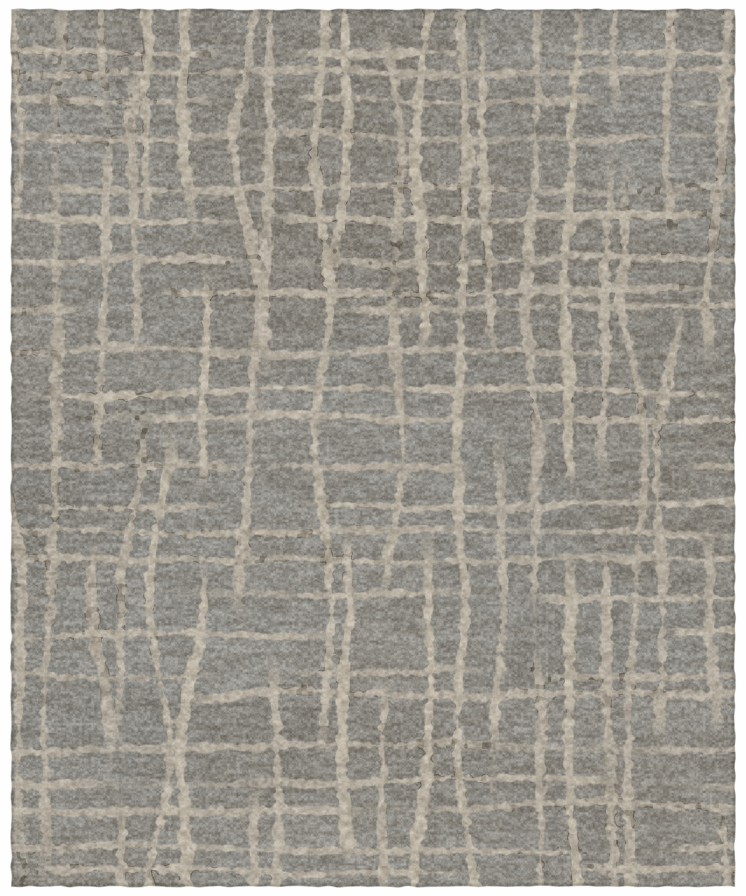
A WebGL 1 fragment shader for this texture:

```glsl
precision highp float;
// A grey woven rug on white, crossed by a crooked grid of raised cream lines.
// Each line is a jittered repeat bent by noise, with frayed edges and gaps;
// the ground is fine yarn grain plus horizontal streaks and soft tonal bands.
uniform vec2 u_resolution;

float hash(vec2 p) {
  return fract(sin(dot(p, vec2(12.9898, 78.233))) * 43758.5453);
}

float noise(vec2 p) {
  vec2 cell = floor(p);
  vec2 f = fract(p);
  f = f * f * (3.0 - 2.0 * f);
  return mix(mix(hash(cell), hash(cell + vec2(1.0, 0.0)), f.x),
             mix(hash(cell + vec2(0.0, 1.0)), hash(cell + vec2(1.0, 1.0)), f.x), f.y);
}

// Noise along one line, independent for every line id
float lineNoise(float t, float id) {
  float cell = floor(t);
  return mix(hash(vec2(cell, id)), hash(vec2(cell + 1.0, id)), smoothstep(0.0, 1.0, t - cell));
}

// Cream lines repeated across one axis; "bend" is how far they wander
float lines(float across, float along, float spacing, float width, float bend, float fray, float seed) {
  float base = floor(across / spacing);
  float soft = 0.0011 + 0.5 / u_resolution.y;
  float cover = 0.0;
  for (int k = -2; k <= 2; k++) {
    float i = base + float(k);
    float id = i + seed;
    float center = (i + 0.5 + 0.65 * (hash(vec2(id, 3.7)) - 0.5)) * spacing;
    center += bend * (lineNoise(along * 6.0, id + 40.0) - 0.5);
    center += 0.004 * (lineNoise(along * 28.0, id + 80.0) - 0.5);
    float halfWidth = width * (0.3 + 0.45 * lineNoise(along * 16.0, id + 120.0));
    float strength = smoothstep(0.08, 0.34, lineNoise(along * 7.0, id + 160.0));
    strength *= 0.75 + 0.25 * hash(vec2(id, 9.1));
    float d = abs(across - center) - halfWidth + fray;
    cover = max(cover, strength * (1.0 - smoothstep(-soft, soft, d)));
  }
  return cover;
}

void main() {
  vec2 p = gl_FragCoord.xy / u_resolution.y;
  float aspect = u_resolution.x / u_resolution.y;
  float pixel = 1.0 / u_resolution.y;

  // Grid of lines, the upright ones broader and more crooked
  float fray = 0.006 * (noise(p * 170.0) - 0.5) + 0.003 * (noise(p * 70.0 + 9.0) - 0.5);
  float upright = lines(p.x, p.y, 0.041, 0.0098, 0.030, fray, 11.0);
  float level = lines(p.y, p.x, 0.039, 0.0070, 0.011, fray * 0.8, 311.0);
  float pile = max(upright, level * 0.93);

  // Ground: yarn grain, weft streaks and wide bands of tone
  float grain = noise(p * vec2(290.0, 370.0)) - 0.5;
  float speck = hash(floor(p * 512.0)) - 0.5;
  float streak = noise(p * vec2(38.0, 230.0) + 5.0) - 0.5;
  float band = noise(p * vec2(3.0, 15.0) + 21.0) - 0.5;
  float patches = noise(p * 7.0 + 33.0) - 0.5;
  float tone = 0.15 * grain + 0.07 * speck + 0.09 * streak + 0.04 * band + 0.03 * patches;
  vec3 ground = vec3(0.553, 0.542, 0.516) + tone;
  ground += vec3(-0.008, 0.0, 0.010) * (patches + streak);

  // Raised pile: tufted cream
  float tuft = noise(p * 185.0 + 70.0) - 0.5;
  vec3 cream = vec3(0.735, 0.702, 0.642) + 0.13 * tuft + 0.09 * grain + 0.04 * speck;
  vec3 color = mix(ground, cream, pile);

  // Dark knots gathered along parts of the line edges
  float edge = smoothstep(0.03, 0.3, pile) * (1.0 - smoothstep(0.6, 1.0, pile));
  float knots = smoothstep(0.62, 0.80, noise(p * 150.0 + 110.0));
  knots *= smoothstep(0.35, 0.65, noise(p * vec2(8.0, 13.0) + 50.0));
  color -= 0.20 * knots * (0.25 * pile + 0.75 * edge);

  // Rug outline with a slightly darker bound edge, on white
  vec2 halfSize = vec2(0.5 * aspect - 0.0125, 0.4895);
  vec2 inset = halfSize - abs(p - vec2(0.5 * aspect, 0.5));
  float inside = min(inset.x, inset.y) + 0.002 * (noise(p * 90.0) - 0.5);
  color -= 0.07 * (1.0 - smoothstep(0.001, 0.005, inside));
  color = mix(vec3(0.995), color, smoothstep(-pixel, pixel, inside));

  gl_FragColor = vec4(clamp(color, 0.0, 1.0), 1.0);
}
```
